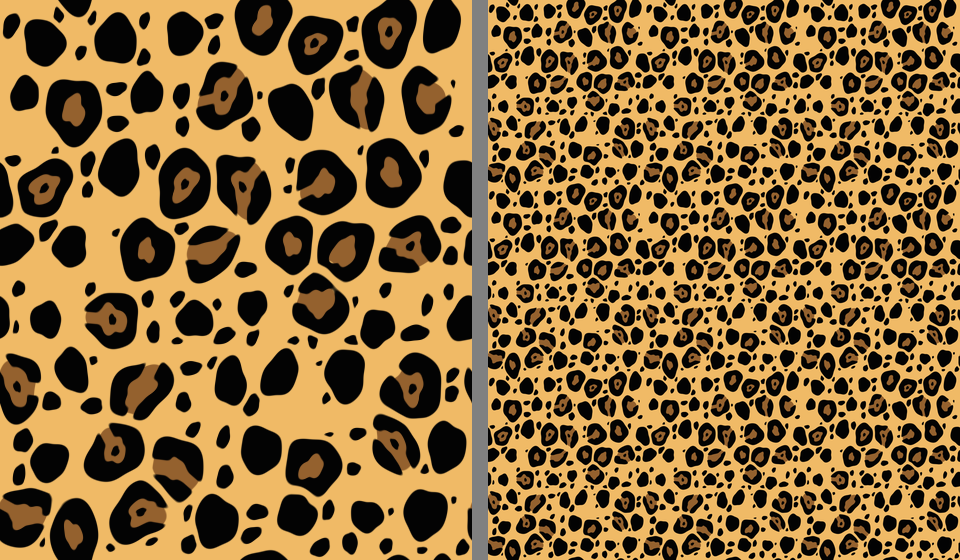
Left, the tile; right, the same tile 3 across and 3 down.
This pattern is drawn by a WebGL 2 fragment shader. Its source:

```glsl
#version 300 es
precision highp float;
// Leopard coat: black rosettes with brown hearts, solid spots and small flecks.
// Spots are wobbly ellipses on a wrapped, staggered grid, kept apart by a
// size-weighted cellular border; flecks grow only where the coat is free.

uniform vec2 u_resolution;
out vec4 fragColor;

const vec2 GRID = vec2(7.0, 8.0);      // whole repeats, even number of rows
const vec3 TAN = vec3(0.94, 0.73, 0.40);
const vec3 BROWN = vec3(0.58, 0.38, 0.18);
const vec3 BLACK = vec3(0.01);
const float TAU = 6.28319;
const float ROSETTE_SHARE = 0.62;
const float SPOT_GAP = 0.10;
const float FLECK_GAP = 0.07;

struct Spot {
  float shape;   // signed distance to the outline
  vec2 local;    // position in the frame of the spot
  vec2 cell;     // wrapped grid cell, used as identity
};

// Three random values per wrapped cell
vec3 hash(vec2 cell, float seed) {
  uvec3 v = uvec3(vec3(cell, seed)) * 1664525u + 1013904223u;
  for (int i = 0; i < 2; i++) {
    v.x += v.y * v.z;
    v.y += v.z * v.x;
    v.z += v.x * v.y;
    v ^= v >> 16u;
  }
  return vec3(v & 0xffffu) / 65535.0;
}

float smoothMax(float a, float b, float k) {
  float h = max(k - abs(a - b), 0.0) / k;
  return max(a, b) + 0.25 * h * h * k;
}

float smoothMin(float a, float b, float k) {
  return -smoothMax(-a, -b, k);
}

vec2 direction(float angle) {
  return vec2(cos(angle), sin(angle));
}

// Turn p so that the long axis becomes y, then undo the stretch
vec2 ellipseFrame(vec2 p, float tilt, float stretch) {
  vec2 d = direction(tilt);
  return vec2(d.x * p.x - d.y * p.y, d.y * p.x + d.x * p.y) * vec2(stretch, 1.0 / stretch);
}

// Round shape with an outline of layered sines
float blob(vec2 p, float radius, float wobble, vec3 phase) {
  float a = atan(p.y, p.x);
  vec3 waves = sin(a * vec3(2.0, 3.0, 5.0) + TAU * phase);
  return length(p) - radius * (1.0 + wobble * dot(waves, vec3(0.8, 1.0, 0.5)));
}

// Distance to a ray from the centre, thickened to a slit
float slit(vec2 p, vec2 dir, float width) {
  return length(p - dir * max(dot(p, dir), 0.0)) - width;
}

// Nearest large spot, trimmed against the second nearest
Spot spotAt(vec2 p) {
  Spot spot = Spot(9.0, vec2(0.0), vec2(0.0));
  float second = 9.0;
  for (int y = -1; y <= 1; y++) {
    for (int x = -1; x <= 1; x++) {
      vec2 id = floor(p) + vec2(x, y);
      vec2 cell = mod(id, GRID);
      vec3 place = hash(cell, 1.0);
      vec3 build = hash(cell, 2.0);
      float stagger = 0.25 + 0.5 * mod(cell.y, 2.0);
      vec2 center = id + vec2(stagger, 0.5) + 0.42 * (place.xy - 0.5);
      float radius = build.x < ROSETTE_SHARE ? mix(0.39, 0.47, build.y) : mix(0.23, 0.36, build.y);
      vec2 q = ellipseFrame(p - center, mix(-0.5, 1.0, place.z), mix(1.02, 1.2, build.z));
      float d = blob(q, radius, 0.075, hash(cell, 3.0));
      second = min(second, max(d, spot.shape));
      if (d < spot.shape) spot = Spot(d, q, cell);
    }
  }
  spot.shape = smoothMax(spot.shape, 0.5 * (spot.shape - second + SPOT_GAP), 0.06);
  return spot;
}

// Small flecks on a doubled grid, sized by the room around them
float flecks(vec2 p, float spotShape) {
  float nearest = 1.0;
  vec2 fine = p * 2.0;
  for (int y = -1; y <= 1; y++) {
    for (int x = -1; x <= 1; x++) {
      vec2 id = floor(fine) + vec2(x, y);
      vec2 cell = mod(id, 2.0 * GRID);
      vec3 place = hash(cell, 4.0);
      vec2 center = 0.5 * (id + 0.5 + 0.5 * (place.xy - 0.5));
      if (distance(p, center) > 0.3) continue;
      vec3 build = hash(cell, 5.0);
      float room = spotAt(center).shape - 0.5 * FLECK_GAP;
      float radius = min(mix(0.09, 0.16, build.x), room);
      if (radius < 0.05) continue;
      vec2 q = ellipseFrame(p - center, mix(0.0, 1.5, place.z), mix(1.1, 1.35, build.y));
      nearest = min(nearest, blob(q, radius, 0.06, hash(cell, 6.0)));
    }
  }
  return smoothMax(nearest, FLECK_GAP - spotShape, 0.04);
}

// Brown heart of a rosette, opened outwards by up to two slits
float heart(vec2 p, vec2 cell) {
  vec3 size = hash(cell, 7.0);
  vec3 open = hash(cell, 8.0);
  float core = blob(p * vec2(1.1, 0.9), mix(0.14, 0.21, size.x), 0.13, hash(cell, 9.0));
  float turn = TAU * open.x;
  float first = open.y < 0.6 ? mix(0.06, 0.12, size.y) : -1.0;
  float other = open.y < 0.35 ? mix(0.05, 0.09, size.z) : -1.0;
  float hole = smoothMin(core, slit(p, direction(turn), first), 0.08);
  return smoothMin(hole, slit(p, direction(turn + 2.0 + 2.2 * open.z), other), 0.08);
}

float cover(float d, float softness) {
  return 1.0 - smoothstep(-softness, softness, d);
}

void main() {
  vec2 p = gl_FragCoord.xy / u_resolution * GRID;
  float softness = 0.9 * GRID.y / u_resolution.y;
  Spot spot = spotAt(p);
  float black = spot.shape;
  float brown = 1.0;

  // Rosettes: cut the heart out of the spot and add a dark pupil
  if (hash(spot.cell, 2.0).x < ROSETTE_SHARE) {
    vec3 pupil = hash(spot.cell, 10.0);
    black = smoothMax(black, -heart(spot.local, spot.cell), 0.07);
    brown = spot.shape + mix(0.03, 0.10, pupil.y);
    vec2 q = ellipseFrame(spot.local, pupil.z - 0.5, 1.15);
    if (pupil.x < 0.5) black = min(black, blob(q, 0.065, 0.08, pupil));
  }
  black = min(black, flecks(p, spot.shape));

  vec3 color = mix(TAN, BROWN, cover(brown, softness));
  fragColor = vec4(mix(color, BLACK, cover(black, softness)), 1.0);
}
```
